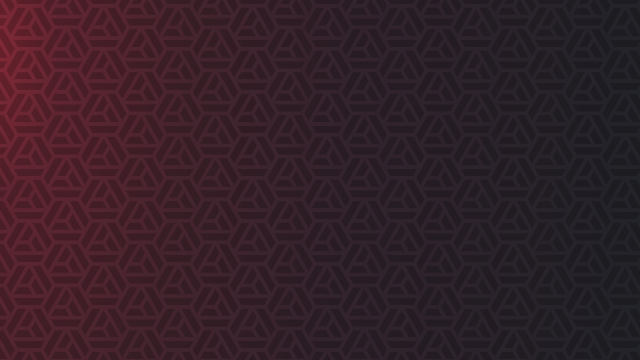
A WebGL 2 fragment shader for this pattern:

```glsl
#version 300 es
precision highp float;
// Faint lattice of lines over a red-to-charcoal glow from the left edge.
// Space is folded into hexagons; each holds an inscribed triangle that a
// three-armed pinwheel cuts into trapezoids, drawn by segment distances.

uniform vec2 u_resolution;
out vec4 fragColor;

// Lengths below are in canvas widths
const float UNIT = 0.0194;                  // side of the underlying triangle grid
const vec2 TILE_CENTRE = vec2(0.453, 0.3518);
const vec2 GLOW_CENTRE = vec2(-0.005, 0.485);
const vec2 GLOW_SQUASH = vec2(1.0, 0.45);   // stretches the glow vertically

// Lengths below are in grid units
const float ROW = 0.8660254;                // height of one grid row
const vec2 PERIOD = vec2(6.0, 4.0 * ROW);   // two hexagons per period
const float LINE_WIDTH = 0.3;

const float LINE_TINT = 1.11;
const float CELL_TINT = 0.88;

const vec3 CRIMSON  = vec3(0.46, 0.145, 0.19);
const vec3 WINE     = vec3(0.34, 0.132, 0.175);
const vec3 MAROON   = vec3(0.245, 0.128, 0.162);
const vec3 PLUM     = vec3(0.180, 0.124, 0.160);
const vec3 CHARCOAL = vec3(0.125, 0.124, 0.148);

// Distance to a horizontal segment at height y, from x0 to x1
float horizontalSegment(vec2 p, float x0, float x1, float y) {
    return length(p - vec2(clamp(p.x, x0, x1), y));
}

// Position relative to the nearest hexagon centre
vec2 foldToHexagon(vec2 p) {
    vec2 a = mod(p + 0.5 * PERIOD, PERIOD) - 0.5 * PERIOD;
    vec2 b = mod(p, PERIOD) - 0.5 * PERIOD;
    return dot(a, a) < dot(b, b) ? a : b;
}

// Distance to the lattice; the lines repeat at thirds of a turn
float latticeDistance(vec2 p) {
    const mat2 THIRD_TURN = mat2(-0.5, ROW, -ROW, -0.5);
    float d = 10.0;
    vec2 q = foldToHexagon(p);
    for (int i = 0; i < 3; i++) {
        float rim = horizontalSegment(vec2(q.x, abs(q.y)), -1.0, 1.0, 2.0 * ROW);
        float triangleSide = horizontalSegment(q, -1.5, 1.5, -ROW);
        float pinwheelArm = horizontalSegment(q, -1.0, 0.0, 0.0);
        d = min(d, min(rim, min(triangleSide, pinwheelArm)));
        q = THIRD_TURN * q;
    }
    return d;
}

// Colour of the glow at distance t from its centre
vec3 glowColour(float t) {
    vec3 c = mix(CRIMSON, WINE, clamp(t / 0.1, 0.0, 1.0));
    c = mix(c, MAROON, clamp((t - 0.1) / 0.2, 0.0, 1.0));
    c = mix(c, PLUM, clamp((t - 0.3) / 0.25, 0.0, 1.0));
    return mix(c, CHARCOAL, clamp((t - 0.55) / 0.45, 0.0, 1.0));
}

void main() {
    vec2 p = gl_FragCoord.xy / u_resolution.x;
    float pixel = 1.0 / (u_resolution.x * UNIT);

    float edge = latticeDistance((p - TILE_CENTRE) / UNIT) - 0.5 * LINE_WIDTH;
    float line = 1.0 - smoothstep(-0.6 * pixel, 0.6 * pixel, edge);

    vec3 colour = glowColour(length((p - GLOW_CENTRE) * GLOW_SQUASH));
    fragColor = vec4(colour * mix(CELL_TINT, LINE_TINT, line), 1.0);
}
```
